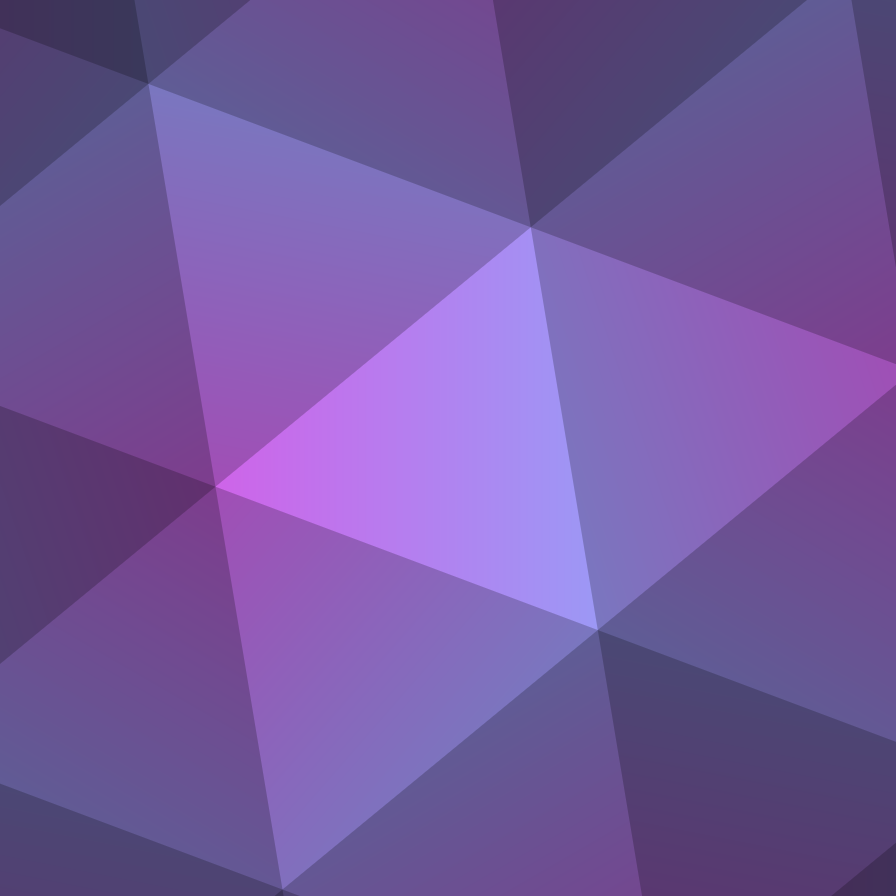
Give the GLSL for this background, as a Shadertoy shader.

```glsl
// Kaleidoscope of mirrored triangles: a pink-to-blue gradient that dims with every reflection.

#define TRIANGLE_HEIGHT 0.3947
#define TILT 3.3065
#define DECAY 0.78
#define MAX_FOLDS 12
#define PINK vec3(0.808, 0.392, 0.912)
#define BLUE vec3(0.612, 0.596, 0.961)

// Floor with each step softened over the given width
vec3 softFloor(vec3 v, float width) {
    vec3 nearest = floor(v + 0.5);
    return nearest - 1.0 + clamp((v - nearest) / width + 0.5, 0.0, 1.0);
}

// Mirror barycentric weights across the triangle sides until all are positive
vec3 foldIntoTriangle(vec3 w) {
    for (int i = 0; i < MAX_FOLDS; i++) {
        if (w.x < 0.0) w = vec3(-w.x, w.yz + w.x);
        if (w.y < 0.0) w = vec3(w.x + w.y, -w.y, w.z + w.y);
        if (w.z < 0.0) w = vec3(w.xy + w.z, -w.z);
    }
    return w;
}

void mainImage(out vec4 fragColor, in vec2 fragCoord) {
    vec2 p = (fragCoord - 0.5 * iResolution.xy) / iResolution.y;

    // Barycentric weights for the central triangle
    vec3 angles = TILT - vec3(0.0, 1.0, 2.0) * radians(120.0);
    vec3 cornerX = cos(angles);
    vec3 cornerY = sin(angles);
    vec3 weights = 1.0 / 3.0 + (p.x * cornerX + p.y * cornerY) / TRIANGLE_HEIGHT;

    // Count the grid lines crossed on the way out from the centre
    float pixelWidth = 1.0 / (iResolution.y * TRIANGLE_HEIGHT);
    float reflections = dot(abs(softFloor(weights, pixelWidth)), vec3(1.0));

    // Horizontal gradient inside the folded triangle
    float foldedX = dot(foldIntoTriangle(weights), cornerX);
    float blend = clamp((foldedX - cornerX.x) / (cornerX.z - cornerX.x), 0.0, 1.0);
    vec3 color = mix(PINK, BLUE, blend) * pow(DECAY, reflections);

    fragColor = vec4(color, 1.0);
}
```
